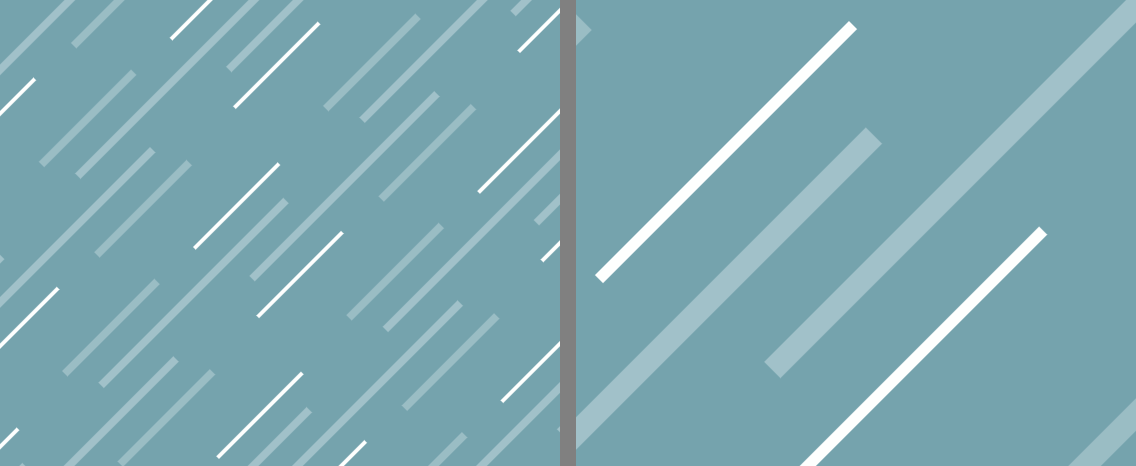
Left: the whole. Right: its middle third, enlarged.
Reproduce this pattern procedurally as a WebGL 1 fragment shader.

```glsl
precision highp float;
// Diagonal strokes on a muted teal ground: thin white dashes, long pale bars
// and shorter, dimmer bars. Each kind is a square-ended segment repeated over
// one slanted lattice, with two segments of every kind per lattice cell.

uniform vec2 u_resolution;

// Lattice steps, in units of the canvas height
const vec2 STEP_ACROSS = vec2(0.610, 0.120);
const vec2 STEP_DOWN = vec2(0.050, -0.449);

const vec3 GROUND = vec3(0.460, 0.640, 0.680);
const vec3 LONG_BAR = vec3(0.630, 0.757, 0.787);
const vec3 SHORT_BAR = vec3(0.605, 0.740, 0.770);
const vec3 WHITE_DASH = vec3(0.995, 1.000, 0.998);

// Lattice coordinates of an offset
vec2 toLattice(vec2 q) {
  float det = STEP_ACROSS.x * STEP_DOWN.y - STEP_ACROSS.y * STEP_DOWN.x;
  return vec2(q.x * STEP_DOWN.y - q.y * STEP_DOWN.x,
              q.y * STEP_ACROSS.x - q.x * STEP_ACROSS.y) / det;
}

// Signed distance to a rising 45 degree stroke centred on the origin;
// halfSize holds half its length and half its width
float strokeDistance(vec2 q, vec2 halfSize) {
  vec2 alongAcross = vec2(q.x + q.y, q.y - q.x) * 0.70711;
  vec2 d = abs(alongAcross) - halfSize;
  return max(d.x, d.y);
}

// Distance to the nearest lattice copy of a stroke that starts at lowerEnd
float repeatedStroke(vec2 p, vec2 lowerEnd, vec2 halfSize) {
  vec2 q = p - lowerEnd - halfSize.x * 0.70711;
  vec2 nearest = floor(toLattice(q) + 0.5);
  float d = 10.0;
  for (int j = -1; j <= 1; j++) {
    for (int i = -1; i <= 1; i++) {
      vec2 cell = nearest + vec2(float(i), float(j));
      vec2 centre = cell.x * STEP_ACROSS + cell.y * STEP_DOWN;
      d = min(d, strokeDistance(q - centre, halfSize));
    }
  }
  return d;
}

// Smooth coverage of a pair of strokes of the same size
float strokePair(vec2 p, vec2 endA, vec2 endB, vec2 halfSize, float pixel) {
  float d = min(repeatedStroke(p, endA, halfSize),
                repeatedStroke(p, endB, halfSize));
  return 1.0 - smoothstep(-0.75 * pixel, 0.75 * pixel, d);
}

void main() {
  vec2 p = gl_FragCoord.xy / u_resolution.y;
  float pixel = 1.0 / u_resolution.y;

  float longBars = strokePair(p, vec2(0.167, 0.622), vec2(0.541, 0.402),
                              vec2(0.2805, 0.0082), pixel);
  float shortBars = strokePair(p, vec2(0.089, 0.647), vec2(0.208, 0.453),
                               vec2(0.1400, 0.0082), pixel);
  float dashes = strokePair(p, vec2(0.503, 0.769), vec2(0.417, 0.467),
                            vec2(0.1285, 0.0041), pixel);

  vec3 color = mix(GROUND, LONG_BAR, longBars);
  color = mix(color, SHORT_BAR, shortBars);
  color = mix(color, WHITE_DASH, dashes);
  gl_FragColor = vec4(color, 1.0);
}
```
